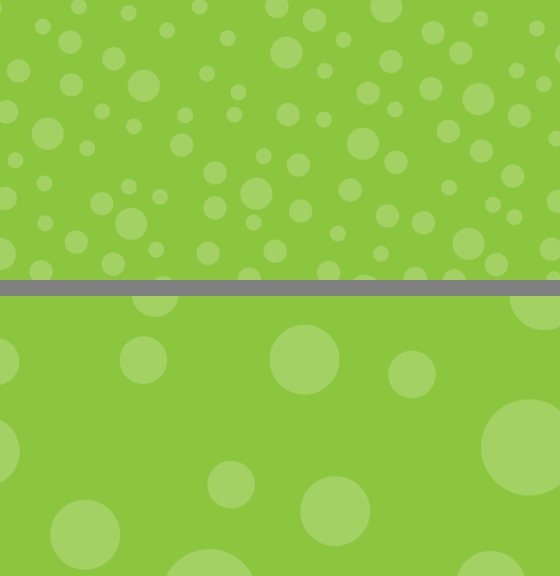
Top, the full canvas; bottom, a detail of the centre.
Give the GLSL for this pattern, as a Shadertoy shader.

```glsl
// Pale translucent dots in three sizes scattered over a flat lime green ground.

const vec3 LIME = vec3(0.549, 0.776, 0.247);
const vec3 PALE_LIME = vec3(0.640, 0.818, 0.392);

const float CELL_SIZE = 0.157;   // fraction of the canvas height
const float GRID_ANGLE = 0.47;   // tilt that hides the rows
const float CELL_MARGIN = 0.025; // gap kept to the cell border

vec2 hash2(vec2 p) {
    vec3 q = fract(vec3(p.xyx) * vec3(0.1031, 0.1030, 0.0973));
    q += dot(q, q.yzx + 33.33);
    return fract((q.xx + q.yz) * q.zy);
}

vec2 rotate(vec2 p, float angle) {
    float c = cos(angle), s = sin(angle);
    return vec2(c * p.x - s * p.y, s * p.x + c * p.y);
}

// Dot radius in cell units: large dots spread evenly, the rest mixed at random
float dotRadius(vec2 cell) {
    if (mod(cell.x + 3.0 * cell.y, 8.0) < 0.5) return 0.365;
    return hash2(cell + 71.0).x < 0.48 ? 0.265 : 0.180;
}

// Signed distance, in cell units, to the dot of the cell holding p
float scatteredDots(vec2 p) {
    float row = floor(p.y);
    p.x += hash2(vec2(row, 19.0) + 40.0).x;
    vec2 cell = floor(p) + 100.0;
    float radius = dotRadius(cell);
    vec2 jitter = (2.0 * hash2(cell) - 1.0) * (0.5 - radius - CELL_MARGIN);
    return length(fract(p) - 0.5 - jitter) - radius;
}

void mainImage(out vec4 fragColor, in vec2 fragCoord) {
    vec2 uv = fragCoord / iResolution.y;
    float dist = scatteredDots(rotate(uv, GRID_ANGLE) / CELL_SIZE) * CELL_SIZE;

    // Edge softened over about one and a half pixels
    float edge = 0.75 / iResolution.y;
    float coverage = 1.0 - smoothstep(-edge, edge, dist);
    fragColor = vec4(mix(LIME, PALE_LIME, coverage), 1.0);
}
```
